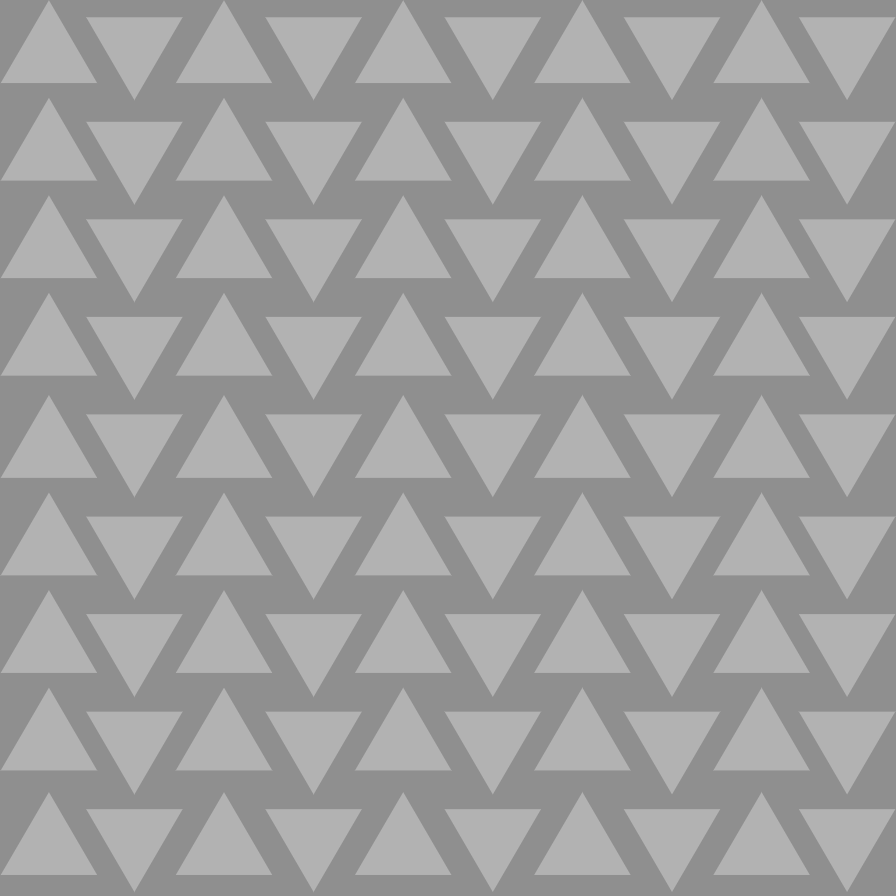
This pattern is drawn by a Shadertoy shader. Its source:

```glsl
// Rows of light grey triangles, alternately pointing up and down, on darker grey.

const vec3 GROUND_COLOR = vec3(0.56);
const vec3 TRIANGLE_COLOR = vec3(0.70);

const int ROWS = 9;
const float COLUMNS = 10.0;              // five up and five down per row
const float HALF_BASE = 0.0538;
const float HEIGHT = 0.0924;
const float ROW_PITCH = 0.10885;
const float UP_BASE_Y = 0.0927;          // first base lines, from the top
const float DOWN_BASE_Y = 0.0193;
const float SMALL_GAP = 0.0052;          // extra spacing between row groups
const float LARGE_GAP = 0.0078;
const float EDGE_INSET = 0.0046;         // outermost columns move inward

// Signed distance to an isosceles triangle; p is measured from its base centre.
float triangleDistance(vec2 p) {
    vec2 sideNormal = normalize(vec2(HEIGHT, HALF_BASE));
    float side = dot(vec2(abs(p.x), p.y - HEIGHT), sideNormal);
    return max(-p.y, side);
}

float columnCenter(float column) {
    float inset = float(column < 0.5) - float(column > COLUMNS - 1.5);
    return (column + 0.5) / COLUMNS + EDGE_INSET * inset;
}

// Base line of a row, with its slightly uneven spacing.
float baseLine(float row, bool pointsUp) {
    float y = ROW_PITCH * row;
    return pointsUp
        ? y + UP_BASE_Y + SMALL_GAP * step(3.5, row) + LARGE_GAP * step(7.5, row)
        : y + DOWN_BASE_Y + LARGE_GAP * step(0.5, row) + SMALL_GAP * step(4.5, row);
}

float patternDistance(vec2 p) {
    float nearestColumn = floor(p.x * COLUMNS);
    float d = 1.0;
    for (int i = -1; i <= 1; i++) {
        float column = nearestColumn + float(i);
        if (column < 0.0 || column >= COLUMNS) continue;
        bool pointsUp = mod(column, 2.0) < 0.5;
        float x = p.x - columnCenter(column);
        for (int row = 0; row < ROWS; row++) {
            float y = p.y - baseLine(float(row), pointsUp);
            d = min(d, triangleDistance(vec2(x, pointsUp ? -y : y)));
        }
    }
    return d;
}

void mainImage(out vec4 fragColor, in vec2 fragCoord) {
    vec2 uv = fragCoord / iResolution.xy;
    float d = patternDistance(vec2(uv.x, 1.0 - uv.y));

    // One-pixel edge smoothing
    float pixel = 1.0 / min(iResolution.x, iResolution.y);
    float coverage = clamp(0.5 - d / pixel, 0.0, 1.0);
    fragColor = vec4(mix(GROUND_COLOR, TRIANGLE_COLOR, coverage), 1.0);
}
```
